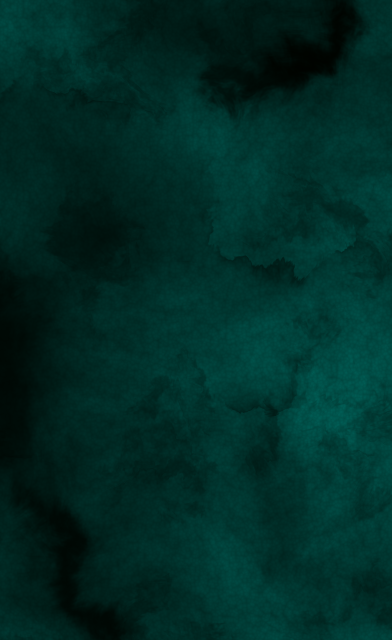
Reproduce this texture procedurally as a Shadertoy shader.

```glsl
#define BASE_TONE 0.190
#define GLOW_TONE 0.062
#define CLOUD_CONTRAST 0.42
#define BLOTCH_STRENGTH 0.30
#define EDGE_RAGGEDNESS 0.055
#define TIDE_STRENGTH 0.50
#define GRAIN_STRENGTH 0.15
#define GRAIN_CELLS 190.0
#define OCTAVE_GAIN 0.66

vec2 hash2(vec2 cell) {
    vec3 h = fract(cell.xyx * vec3(0.1031, 0.1030, 0.0973));
    h += dot(h, h.yzx + 33.33);
    return fract((h.xx + h.yz) * h.zy);
}

// Distance to the nearest scattered grain
float cellular(vec2 p) {
    vec2 cell = floor(p), local = fract(p);
    float nearest = 2.0;
    for (int y = -1; y <= 1; y++)
        for (int x = -1; x <= 1; x++) {
            vec2 offset = vec2(x, y);
            vec2 toGrain = offset + hash2(cell + offset) - local;
            nearest = min(nearest, dot(toGrain, toGrain));
        }
    return sqrt(nearest);
}

// Rotated, gently bent sine octaves, roughly -1 to 1
float layeredSines(vec2 p, int octaves) {
    float sum = 0.0, amplitude = 0.5;
    for (int i = 0; i < octaves; i++) {
        p = mat2(0.8, 0.6, -0.6, 0.8) * p * 1.8 + vec2(3.1, 1.7);
        p += 0.4 * sin(p.yx + float(i) * 1.3);
        sum += amplitude * sin(p.x) * sin(p.y);
        amplitude *= OCTAVE_GAIN;
    }
    return sum;
}

// Soft pigment stroke around a segment
float wash(vec2 p, vec2 start, vec2 end, float width) {
    vec2 along = end - start, rel = p - start;
    float t = clamp(dot(rel, along) / dot(along, along), 0.0, 1.0);
    vec2 q = (rel - along * t) / width;
    return exp(-dot(q, q));
}

// Dried rim: crisp on one side, bleeding out on the other
float tideMark(vec2 p, vec2 center, float radius, vec2 facing, float side) {
    vec2 rel = p - center;
    float dist = length(rel);
    float d = (dist - radius) * side;
    float rim = smoothstep(-0.004, 0.004, d) * exp(-max(d, 0.0) / 0.024);
    return rim * smoothstep(-0.1, 0.7, dot(rel, facing) / max(dist, 0.001));
}

void mainImage(out vec4 fragColor, in vec2 fragCoord) {
    vec2 p = fragCoord / iResolution.y;

    // Ragged coordinates for every painted edge
    vec2 ragged = vec2(layeredSines(p * 9.0, 7), layeredSines(p * 9.0 + 9.0, 7));
    vec2 q = p + EDGE_RAGGEDNESS * ragged;

    // Luminous ground, brighter to the right and in the top left corner
    float glow = smoothstep(0.18, 0.6, q.x) * smoothstep(1.0, 0.65, q.y);
    glow += 0.8 * wash(q, vec2(0.0, 1.0), vec2(0.06, 0.96), 0.12);
    glow += 0.4 * wash(q, vec2(0.20, 0.54), vec2(0.25, 0.50), 0.08);
    float tone = BASE_TONE + GLOW_TONE * glow;
    tone *= 1.0 + CLOUD_CONTRAST * layeredSines(p * 4.5 + 2.0, 8);

    // Scattered feathery blotches
    float blotch = layeredSines(q * 8.0 + 4.0, 6);
    tone *= 1.0 - BLOTCH_STRENGTH * smoothstep(0.1, 0.8, blotch);

    // Broad dim washes
    tone *= 1.0 - 0.50 * wash(q, vec2(0.20, 1.02), vec2(0.42, 0.94), 0.10);
    tone *= 1.0 - 0.30 * wash(q, vec2(0.03, 0.83), vec2(0.24, 0.66), 0.11);
    tone *= 1.0 - 0.32 * wash(q, vec2(0.42, 0.30), vec2(0.48, 0.16), 0.05);
    tone *= 1.0 - 0.78 * wash(q, vec2(-0.04, 0.50), vec2(0.0, 0.30), 0.13);

    // Concentrated black pigment
    tone *= 1.0 - 0.75 * wash(q, vec2(0.06, 0.18), vec2(0.18, 0.02), 0.042);
    tone *= 1.0 - 0.70 * wash(q, vec2(0.34, 0.87), vec2(0.44, 0.86), 0.032);
    tone *= 1.0 - 0.90 * wash(q, vec2(0.47, 0.89), vec2(0.55, 0.98), 0.045);

    // Tide marks, broken up along their length
    float tide = tideMark(q, vec2(0.45, 0.70), 0.11, vec2(-0.3, -0.95), 1.0);
    tide += 0.8 * tideMark(q, vec2(0.42, 0.46), 0.10, vec2(0.3, -0.95), -1.0);
    tide += 0.7 * tideMark(q, vec2(0.07, 0.80), 0.09, vec2(0.5, 0.86), -1.0);
    float breakup = smoothstep(-0.6, 0.4, layeredSines(p * 13.0 + 5.0, 4));
    tone *= 1.0 - TIDE_STRENGTH * tide * breakup;

    // Paper grain
    float grain = cellular(p * GRAIN_CELLS) + cellular(p * GRAIN_CELLS * 0.4 + 17.0);
    tone *= 1.0 + GRAIN_STRENGTH * (0.95 - grain);

    vec3 teal = vec3(0.0, tone, 0.95 * tone - 0.014);
    fragColor = vec4(clamp(teal, 0.0, 1.0), 1.0);
}
```
